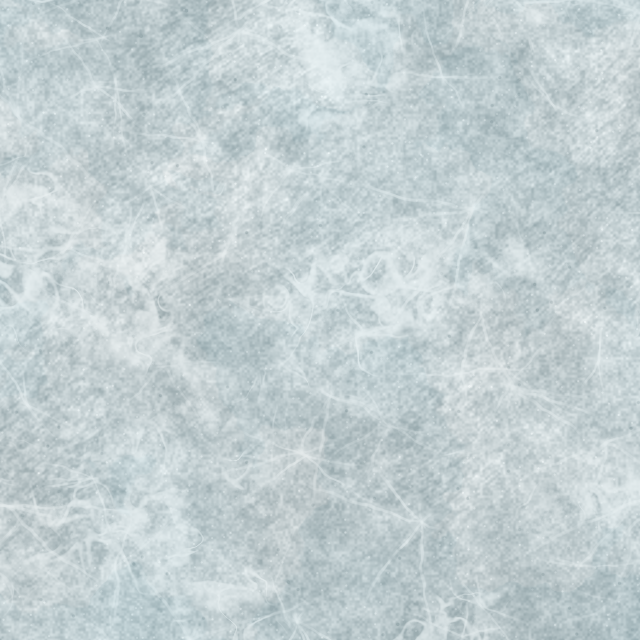
Give the GLSL for this texture, as a three.js fragment shader.

```glsl
// Pale blue-grey ice marble with frosted patches, white fracture bursts and wispy veins.
varying vec2 vUv;

const vec3 DEEP_ICE = vec3(0.605, 0.675, 0.692);
const vec3 FROST = vec3(0.910, 0.942, 0.948);
const vec3 WARM_SHIFT = vec3(0.014, -0.003, -0.008);
const float TAU = 6.2831853;

float hash(vec2 p) {
  vec3 q = fract(vec3(p.xyx) * 0.1031);
  q += dot(q, q.yzx + 33.33);
  return fract((q.x + q.y) * q.z);
}

vec2 hash2(vec2 p) {
  return vec2(hash(p + 17.3), hash(p + 71.9));
}

mat2 rotation(float angle) {
  float c = cos(angle), s = sin(angle);
  return mat2(c, s, -s, c);
}

float noise(vec2 p) {
  vec2 cell = floor(p), f = fract(p);
  f = f * f * (3.0 - 2.0 * f);
  float low = mix(hash(cell), hash(cell + vec2(1.0, 0.0)), f.x);
  float high = mix(hash(cell + vec2(0.0, 1.0)), hash(cell + 1.0), f.x);
  return mix(low, high, f.y);
}

float fbm(vec2 p) {
  float sum = 0.0, gain = 0.5;
  for (int i = 0; i < 5; i++) {
    sum += gain * noise(p);
    p = rotation(0.65) * p * 2.03 + 11.7;
    gain *= 0.5;
  }
  return sum / 0.97;
}

// A tapered straight crack with a bright core and a faint halo.
float crack(vec2 q, vec2 dir, float reach, float width) {
  float along = dot(q, dir);
  float across = abs(q.x * dir.y - q.y * dir.x);
  float taper = smoothstep(-0.15 * reach, 0.0, along) * (1.0 - smoothstep(0.35 * reach, reach, along));
  float core = 1.0 - smoothstep(0.2 * width, width, across);
  float halo = 1.0 - smoothstep(0.0, width * 4.5, across);
  return taper * (core + 0.35 * halo * halo);
}

// Cracks radiating from one jittered centre per cell.
float bursts(vec2 p, float scale, float width, float seed) {
  vec2 q = p * scale + seed, home = floor(q);
  float sum = 0.0;
  for (int y = -1; y <= 1; y++) {
    for (int x = -1; x <= 1; x++) {
      vec2 cell = home + vec2(float(x), float(y));
      vec2 offset = q - cell - hash2(cell + seed);
      float strength = 0.2 + 0.8 * hash(cell + 5.1);
      for (int i = 0; i < 4; i++) {
        vec2 key = cell + float(i) * 13.7 + seed;
        float angle = TAU * hash(key + 3.3);
        float reach = mix(0.4, 1.0, hash(key + 8.6));
        sum += strength * crack(offset, vec2(cos(angle), sin(angle)), reach, width * scale);
      }
      sum += 0.5 * strength * strength * exp(-dot(offset, offset) * 90.0);
    }
  }
  return sum;
}

// Thin curling filaments along a contour of warped noise.
float wisps(vec2 p, float scale, float width) {
  vec2 q = p * scale;
  q += 1.3 * vec2(noise(q * 1.7 + 4.0), noise(q * 1.7 + 39.0));
  float level = 0.65 * noise(q) + 0.35 * noise(q * 2.7 + 8.0);
  return 1.0 - smoothstep(0.0, width * scale * 1.6, abs(level - 0.5));
}

// Short brushed strokes whose direction drifts slowly.
float brushed(vec2 p) {
  vec2 q = rotation(-0.65) * p;
  q.y += 0.03 * noise(p * 6.0);
  return noise(q * vec2(75.0, 230.0)) - 0.5;
}

// Sparse round specks, one candidate per cell.
float specks(vec2 p, float scale, float share) {
  vec2 q = p * scale, cell = floor(q);
  float d = length(fract(q) - mix(vec2(0.3), vec2(0.7), hash2(cell)));
  return step(1.0 - share, hash(cell + 2.7)) * (1.0 - smoothstep(0.08, 0.28, d));
}

void main() {
  vec2 p = vUv;
  vec2 warp = vec2(fbm(p * 9.0 + 3.0), fbm(p * 9.0 + 51.0)) - 0.5;

  // Clouded body with torn-edged patches
  float cloud = fbm(p * 4.2 + warp * 0.8 + 20.0) - 0.5;
  float mottle = fbm(p * 22.0 + 6.0) - 0.5;
  float patches = smoothstep(0.49, 0.52, fbm(p * 5.0 + warp * 0.9 + 64.0)) - 0.5;
  float tone = 0.43 + 0.52 * cloud + 0.62 * mottle + 0.10 * patches;

  // Fine surface texture
  float brushArea = smoothstep(0.40, 0.62, noise(p * 3.0 + 90.0));
  tone += 0.30 * brushArea * brushed(p);
  tone += 0.34 * (noise(p * 250.0) - 0.5) + 0.30 * (noise(p * 125.0 + 9.0) - 0.5);
  tone += 0.22 * specks(p, 110.0, 0.07) - 0.32 * specks(p + 0.37, 75.0, 0.015);

  // Straight fractures, curled filaments and frosted clusters
  vec2 bent = p + warp * 0.03 + 0.004 * (vec2(noise(p * 55.0), noise(p * 55.0 + 31.0)) - 0.5);
  float veins = 0.95 * bursts(bent, 3.4, 0.0034, 2.0) + 0.65 * bursts(bent, 6.5, 0.0027, 23.0);
  veins *= 0.25 + 1.3 * noise(p * 46.0 + 7.0);
  float cluster = smoothstep(0.48, 0.72, fbm(p * 5.5 + 130.0));
  float curls = wisps(bent, 8.0, 0.0045) + wisps(bent + 0.4, 17.0, 0.0036);
  veins += curls * (0.16 + 1.7 * cluster) * noise(p * 32.0 + 15.0);
  veins += 0.65 * cluster * smoothstep(0.48, 0.66, fbm(p * 36.0 + 33.0));
  tone = mix(tone, 1.0, 0.88 * (1.0 - exp(-veins)));

  // Cool-to-warm drift between patches
  float warmth = 2.0 * (fbm(p * 3.6 + 45.0) - 0.5) + 0.5 * patches;
  vec3 color = mix(DEEP_ICE, FROST, clamp(tone, 0.0, 1.05));
  gl_FragColor = vec4(color + WARM_SHIFT * warmth, 1.0);
}
```
